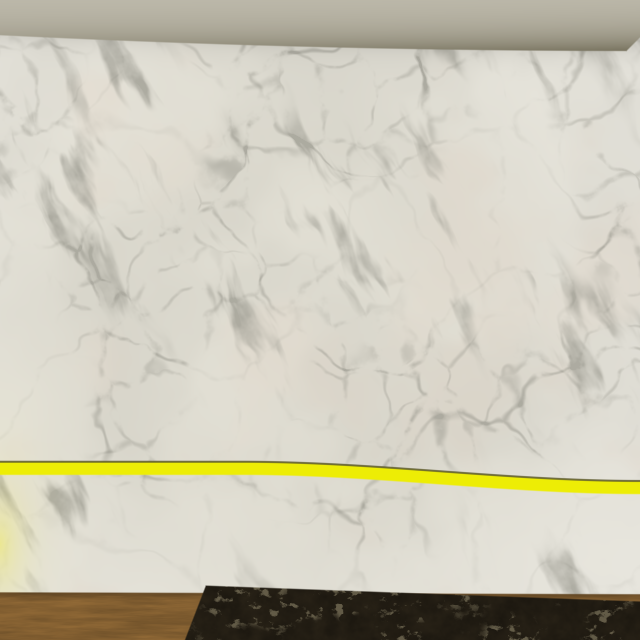
Give the GLSL for this texture, as a Shadertoy shader.

```glsl
// A veined white marble wall below a grey soffit, crossed by a yellow band, with
// a wooden ledge and a flecked dark slab at its foot. Veins are warped cell
// borders and slanted streaks, both broken up by patches of soft noise.

const vec3 MARBLE = vec3(0.875, 0.865, 0.822);
const vec3 MARBLE_LIT = vec3(0.915, 0.908, 0.880);
const vec3 VEIN = vec3(0.61, 0.605, 0.565);
const vec3 BLUSH = vec3(0.885, 0.845, 0.795);
const vec3 SOFFIT_LIGHT = vec3(0.755, 0.74, 0.685);
const vec3 SOFFIT_DARK = vec3(0.45, 0.43, 0.35);
const vec3 BAND = vec3(0.93, 0.93, 0.02);
const vec3 BAND_LINE = vec3(0.33, 0.32, 0.16);
const vec3 GLOW = vec3(0.93, 0.91, 0.50);
const vec3 WOOD = vec3(0.51, 0.37, 0.19);
const vec3 SLAB = vec3(0.125, 0.105, 0.07);
const vec3 FLECK = vec3(0.45, 0.42, 0.33);
const float BAND_WIDTH = 0.0205;
const vec2 STREAK_DIR = vec2(0.42, -0.907);

vec2 hash2(vec2 p) {
    vec3 q = fract(p.xyx * vec3(0.1031, 0.1030, 0.0973));
    q += dot(q, q.yzx + 33.33);
    return fract((q.xx + q.yz) * q.zy);
}

float noise(vec2 p) {
    vec2 i = floor(p), f = fract(p);
    f = f * f * (3.0 - 2.0 * f);
    return mix(mix(hash2(i).x, hash2(i + vec2(1, 0)).x, f.x),
               mix(hash2(i + vec2(0, 1)).x, hash2(i + vec2(1, 1)).x, f.x), f.y);
}

float fbm(vec2 p) {
    float sum = 0.0, amp = 0.533;
    for (int k = 0; k < 4; k++) {
        sum += amp * noise(p);
        p = mat2(1.6, 1.2, -1.2, 1.6) * p + 17.3;
        amp *= 0.5;
    }
    return sum;
}

// Gap between the two nearest cell points: zero on a cell border.
float cellBorder(vec2 p) {
    vec2 cell = floor(p);
    float near = 9.0, next = 9.0;
    for (int y = -1; y <= 1; y++)
    for (int x = -1; x <= 1; x++) {
        vec2 c = cell + vec2(x, y);
        float d = length(c + hash2(c + 40.0) - p);
        next = min(next, max(near, d));
        near = min(near, d);
    }
    return next - near;
}

vec3 marble(vec2 p) {
    vec2 warp = vec2(fbm(p * 9.0), fbm(p * 9.0 + 31.0)) - 0.5;
    vec2 q = p + 0.11 * warp;
    float patches = smoothstep(0.43, 0.66, fbm(p * 5.0 + 8.0));
    float grain = fbm(p * 38.0 + 5.0);

    // Thin crooked network
    float coarse = 1.0 - smoothstep(0.0, 0.055, cellBorder(q * 5.0));
    float fine = 1.0 - smoothstep(0.0, 0.13, cellBorder(q * 12.0 + 20.0));
    float veins = coarse * (0.12 + 0.5 * patches) * smoothstep(0.25, 0.6, grain);
    veins += 0.42 * fine * patches * smoothstep(0.3, 0.65, grain);

    // Steep smears running down to the right
    vec2 s = p + 0.035 * warp;
    float across = dot(s, vec2(-STREAK_DIR.y, STREAK_DIR.x));
    float along = dot(s, STREAK_DIR);
    float smear = smoothstep(0.53, 0.76, fbm(vec2(across * 30.0, along * 7.0) + 50.0));
    float zone = smoothstep(0.42, 0.62, fbm(vec2(across * 6.0, along * 3.0) + 71.0));
    veins += 0.85 * smear * zone * (0.45 + grain);

    float cloud = fbm(p * 7.0 + 90.0);
    float lit = smoothstep(0.25, 0.75, length(p - vec2(0.42, 0.5)));
    vec3 col = mix(MARBLE, MARBLE_LIT, 0.8 * lit);
    col = mix(col, BLUSH, 0.4 * smoothstep(0.5, 0.75, cloud));
    col *= 0.98 + 0.035 * fbm(p * 6.0 + 12.0);
    return mix(col, VEIN, min(0.8 * veins + 0.07 * patches, 0.75));
}

void mainImage(out vec4 fragColor, in vec2 fragCoord) {
    vec2 uv = fragCoord / iResolution.xy;
    float soft = 1.0 / iResolution.y;
    vec3 col = marble(uv);
    col = mix(col, GLOW, 0.8 * exp(-length((uv - vec2(0.0, 0.15)) * vec2(32.0, 15.0))));

    // Soffit with a clipped right end and a faint shadow below it
    float edge = 0.945 - 0.0247 * (1.0 - (1.0 - uv.x) * (1.0 - uv.x));
    float above = min(uv.y - edge, (uv.y - uv.x + 0.0585) * 0.707);
    col *= 1.0 - 0.07 * exp(-max(edge - uv.y, 0.0) * 60.0);
    float shade = exp(-max(uv.y - edge, 0.0) * 30.0) * mix(0.35, 0.95, uv.x);
    vec3 soffit = mix(SOFFIT_LIGHT, SOFFIT_DARK, shade);
    col = mix(col, soffit, smoothstep(-soft, soft, above));

    // Yellow band, sagging to the right, with a thin dark upper line
    float bandTop = 0.2785 - 0.030 * smoothstep(0.38, 1.0, uv.x);
    float drop = bandTop - uv.y;
    float band = smoothstep(-soft, soft, drop) * smoothstep(-soft, soft, BAND_WIDTH - drop);
    col = mix(col, BAND, band);
    col = mix(col, BAND_LINE, 0.8 * (1.0 - smoothstep(0.0004, 0.0004 + 1.5 * soft, abs(drop))));

    // Wooden ledge
    float fibre = fbm(uv * vec2(18.0, 190.0) + 3.0);
    vec3 wood = WOOD * (0.84 + 0.32 * fibre) * (1.0 - 0.25 * smoothstep(0.06, 0.076, uv.y));
    col = mix(col, wood, smoothstep(-soft, soft, 0.0745 - 0.003 * uv.x - uv.y));

    // Dark slab with pale broken flecks
    float slabTop = 0.085 - 0.0365 * (uv.x - 0.32);
    float slab = min(slabTop - uv.y, (uv.x - 0.289 - 0.385 * uv.y) * 0.93);
    float flecks = smoothstep(0.56, 0.72, fbm(uv * vec2(70.0, 95.0)));
    flecks *= smoothstep(0.38, 0.62, fbm(uv * 16.0 + 60.0));
    vec3 stone = SLAB * (0.8 + 0.5 * fbm(uv * 60.0 + 7.0));
    stone = mix(stone, FLECK, 0.8 * flecks);
    col = mix(col, stone, smoothstep(-soft, soft, slab));

    fragColor = vec4(col, 1.0);
}
```
